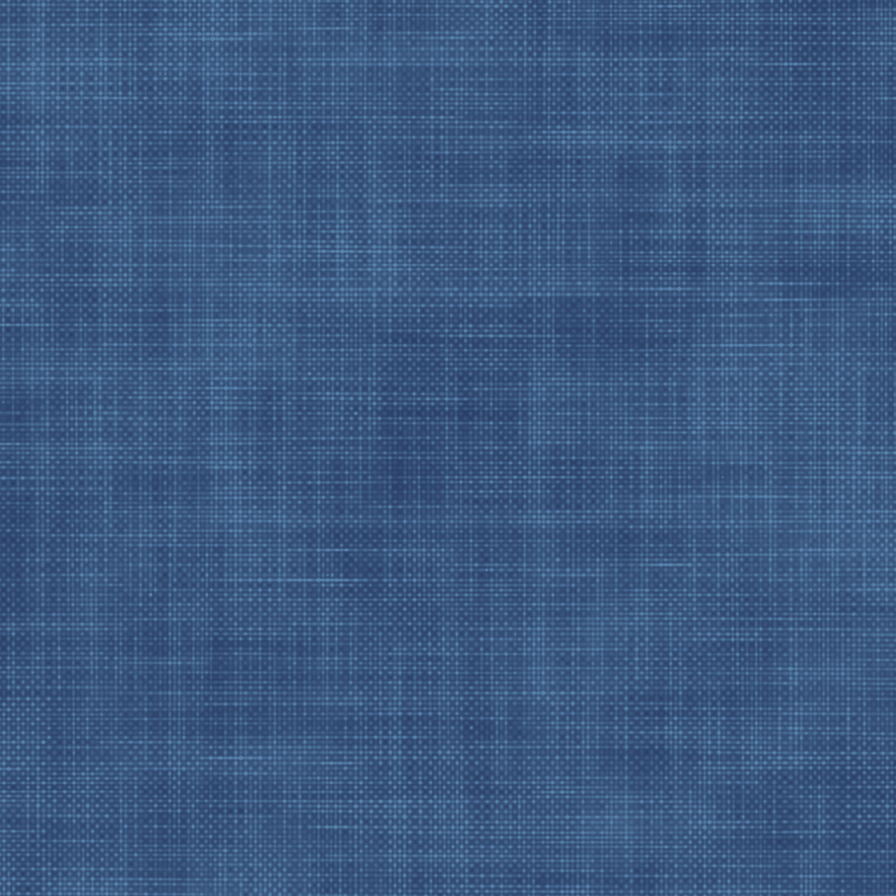
Give the GLSL for this texture, as a WebGL 2 fragment shader.

```glsl
#version 300 es
precision highp float;
// Blue plain-weave linen with uneven threads, slubs and soft mottling.

uniform vec2 u_resolution;
out vec4 fragColor;

const float PI = 3.14159;
const vec2 THREADS = vec2(186.0, 182.0);   // threads per canvas height
const vec3 MEAN_BLUE = vec3(0.233, 0.350, 0.508);
const vec3 SHADE_STEP = vec3(0.029, 0.044, 0.045);
const float WANDER = 0.9;                  // thread drift, in threads
const vec2 RIDGE_RELIEF = vec2(1.35, 1.45); // warp, weft
const float WEAVE_RELIEF = 1.75;
const vec2 THREAD_VARIATION = vec2(2.2, 2.6);
const float CROSSING_GRAIN = 2.0;
const float FIBRE_GRAIN = 0.6;
const float BAND_STRENGTH = 0.9;
const float MOTTLE_STRENGTH = 2.0;
const vec2 SLUB_STRENGTH = vec2(0.5, 1.8); // warp, weft
const float NUB_SHARE = 0.001;
const float NUB_STRENGTH = 3.0;
const float HIGHLIGHT_SKEW = 0.06;
const int SAMPLES = 2;                     // supersampling per axis

float hash(vec2 p) {
    vec3 q = fract(vec3(p.xyx) * 0.1031);
    q += dot(q, q.yzx + 33.33);
    return fract((q.x + q.y) * q.z);
}

float valueNoise(vec2 p) {
    vec2 cell = floor(p);
    vec2 f = fract(p);
    f = f * f * (3.0 - 2.0 * f);
    float low = mix(hash(cell), hash(cell + vec2(1.0, 0.0)), f.x);
    float high = mix(hash(cell + vec2(0.0, 1.0)), hash(cell + 1.0), f.x);
    return mix(low, high, f.y);
}

// Noise that is independent per thread and smooth along it.
vec2 alongThreads(vec2 id, vec2 p, float frequency, float seed) {
    return vec2(valueNoise(vec2(id.x + seed, p.y * frequency)),
                valueNoise(vec2(id.y + seed + 307.0, p.x * frequency)));
}

// Shade of the cloth: zero is average, one is a step lighter.
float clothShade(vec2 p) {
    vec2 drift = vec2(valueNoise(p * vec2(29.0, 1.5) + 11.0),
                      valueNoise(p * vec2(1.5, 29.0) + 47.0));
    vec2 t = p * THREADS + WANDER * drift;
    vec2 id = floor(t);
    vec2 ridge = 0.5 - 0.5 * cos(2.0 * PI * t);
    float crossing = ridge.x * ridge.y;

    // Thread relief and alternating over-under dots
    float shade = dot(RIDGE_RELIEF, ridge - 0.5);
    float looseness = 0.25 + 0.5 * valueNoise(p * 9.0 + 71.0)
                    + 0.4 * valueNoise(p * 27.0 + 83.0);
    shade += WEAVE_RELIEF * looseness * sin(PI * t.x) * sin(PI * t.y);

    // Uneven yarn and bright slubs
    vec2 yarn = alongThreads(id, p, 11.0, 20.0) - 0.5;
    shade += dot(THREAD_VARIATION * yarn, ridge);
    vec2 slub = smoothstep(0.88, 1.0, alongThreads(id, p, 8.0, 600.0));
    shade += dot(SLUB_STRENGTH * slub, ridge);

    // Grain and rare nubs at the crossings, fibre grain all over
    float grain = hash(id + 91.0);
    shade += CROSSING_GRAIN * (grain - 0.5) * crossing;
    shade += NUB_STRENGTH * step(1.0 - NUB_SHARE, grain) * crossing;
    shade += FIBRE_GRAIN * (valueNoise(p * 150.0 + 19.0) - 0.5);

    // Faint bands along both directions and broad mottling
    float bands = valueNoise(p * vec2(50.0, 4.0) + 131.0)
                + valueNoise(p * vec2(4.0, 50.0) + 173.0) - 1.0;
    float mottle = 0.5 * valueNoise(p * 4.0 + 211.0)
                 + 0.5 * valueNoise(p * 13.0 + 251.0) - 0.5;
    return shade + BAND_STRENGTH * bands + MOTTLE_STRENGTH * mottle;
}

void main() {
    float shade = 0.0;
    for (int y = 0; y < SAMPLES; y++) {
        for (int x = 0; x < SAMPLES; x++) {
            vec2 offset = (vec2(x, y) + 0.5) / float(SAMPLES) - 0.5;
            shade += clothShade((gl_FragCoord.xy + offset) / u_resolution.y);
        }
    }
    shade /= float(SAMPLES * SAMPLES);

    // Stretch the lights more than the darks
    shade = clamp(shade, -2.6, 3.2);
    shade += HIGHLIGHT_SKEW * (shade * shade - 1.0);
    fragColor = vec4(MEAN_BLUE + SHADE_STEP * shade, 1.0);
}
```
